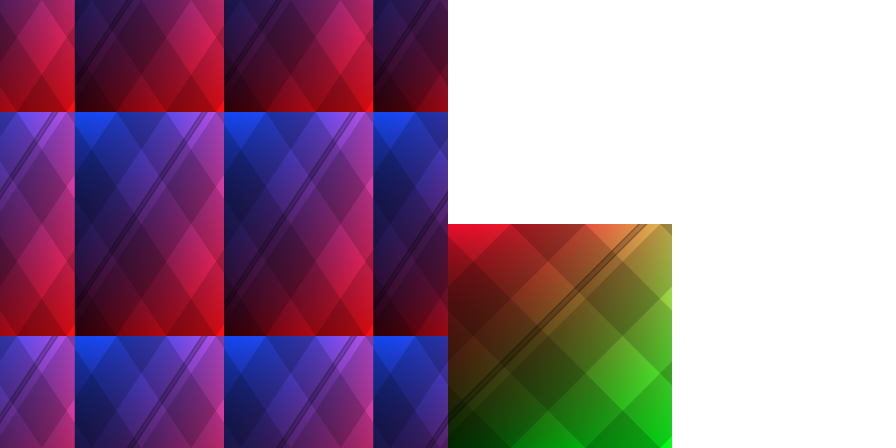
Give the GLSL for this pattern, as a Shadertoy shader.

```glsl
// Argyle gradient tiles: a blue-red block repeated 3 x 2 beside one red-green tile on white.

// Stripes of alternating tone; 1.0 on the dark ones
float darkStripe(float position) {
    return 1.0 - mod(floor((position - 0.28) * 3.0), 2.0);
}

// Translucent diamonds and a dark diagonal band, as a brightness factor
float argyle(vec2 p) {
    float down = 1.0 - p.y;
    float shade = 1.0 - 0.17 * darkStripe(p.x + down);
    shade *= 1.0 - 0.17 * darkStripe(p.x - down);

    // Diagonal band with darker rims
    float offset = abs(p.y - p.x - 0.13);
    shade *= 1.0 - 0.2 * step(offset, 0.021);
    shade *= 1.0 - 0.2 * step(abs(offset - 0.016), 0.005);
    return shade;
}

// Four-corner gradient, bowed so the upper-left hue reaches along the top
vec3 tile(vec2 p, vec3 bottomLeft, vec3 bottomRight, vec3 topLeft, vec3 topRight) {
    vec3 bottom = mix(bottomLeft, bottomRight, p.x);
    vec3 top = mix(topLeft, topRight, p.x * p.x);
    float shadow = 1.0 - 1.2 * (1.0 - p.x) * p.y * (1.0 - p.y);
    return mix(bottom, top, p.y) * shadow * argyle(p);
}

// Whole layout, with the canvas height as the unit
vec3 scene(vec2 p) {
    if (p.x < 1.0) {
        // Repeats shifted by half a tile
        return tile(fract(p * vec2(3.0, 2.0) + 0.5),
                    vec3(0.24, 0.00, 0.04), vec3(1.00, 0.05, 0.07),
                    vec3(0.08, 0.28, 0.95), vec3(0.78, 0.32, 0.90));
    }
    if (p.x < 1.5 && p.y < 0.5) {
        return tile((p - vec2(1.0, 0.0)) * 2.0,
                    vec3(0.00, 0.22, 0.00), vec3(0.02, 1.00, 0.10),
                    vec3(0.92, 0.05, 0.17), vec3(0.88, 0.78, 0.35));
    }
    return vec3(1.0);
}

void mainImage(out vec4 fragColor, in vec2 fragCoord) {
    // Average 4 x 4 samples to smooth every edge
    vec3 color = vec3(0.0);
    for (int i = 0; i < 16; i++) {
        vec2 jitter = (vec2(float(i % 4), float(i / 4)) + 0.5) / 4.0 - 0.5;
        color += scene((fragCoord + jitter) / iResolution.y);
    }
    fragColor = vec4(color / 16.0, 1.0);
}
```
